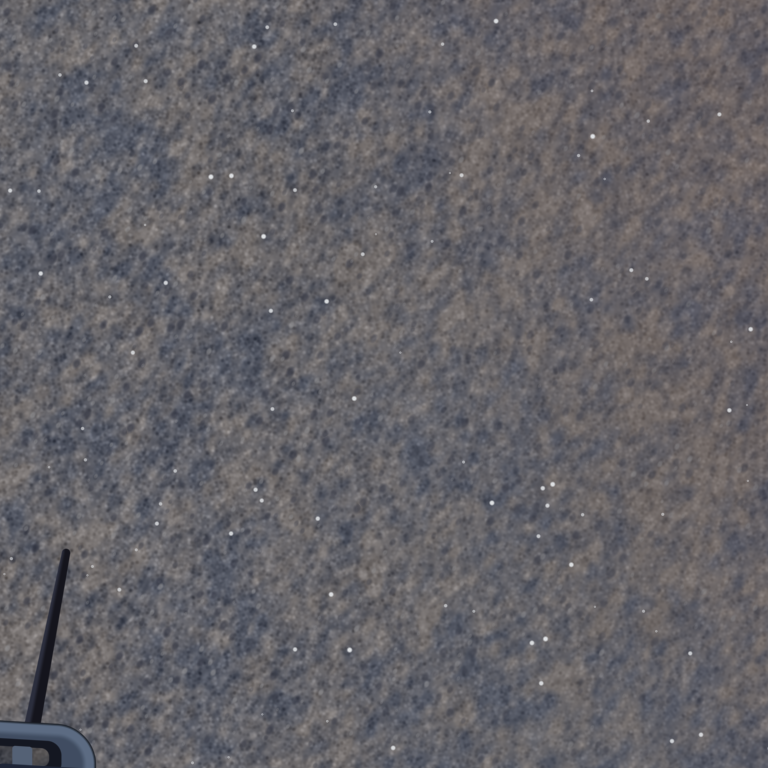
Reproduce this texture procedurally as a three.js fragment shader.

```glsl
varying vec2 vUv;

vec3 hash3(vec2 p) {
  vec3 q = fract(p.xyx * vec3(0.1031, 0.1030, 0.0973));
  q += dot(q, q.yxz + 33.33);
  return fract((q.xxy + q.yzz) * q.zyx);
}

// Cellular noise: one soft light or dark grain per cell, about -1 to 1
float grains(vec2 p) {
  vec2 cell = floor(p);
  float sum = 0.0;
  for (int y = -1; y <= 1; y++) {
    for (int x = -1; x <= 1; x++) {
      vec2 id = cell + vec2(x, y);
      vec3 rnd = hash3(id);
      vec2 d = p - id - rnd.xy;
      float fall = max(0.0, 1.0 - dot(d, d));
      sum += (rnd.z * 2.0 - 1.0) * fall * fall * fall;
    }
  }
  return sum;
}

// Scattered soft dots; only the given share of the cells holds one
float dots(vec2 p, float share, float radius) {
  vec2 cell = floor(p);
  float cover = 0.0;
  for (int y = -1; y <= 1; y++) {
    for (int x = -1; x <= 1; x++) {
      vec2 id = cell + vec2(x, y);
      vec3 rnd = hash3(id + 57.0);
      float size = rnd.z / share;
      float r = radius * (0.5 + 0.5 * size);
      float dotShape = 1.0 - smoothstep(0.3 * r, r, length(p - id - rnd.xy));
      cover = max(cover, dotShape * step(size, 1.0) * (0.4 + 0.6 * size));
    }
  }
  return cover;
}

float roundBox(vec2 p, vec2 halfSize, float r) {
  vec2 q = abs(p) - halfSize + r;
  return length(max(q, 0.0)) + min(max(q.x, q.y), 0.0) - r;
}

float inside(float dist) {
  return 1.0 - smoothstep(-0.0012, 0.0012, dist);
}

vec3 stone(vec2 uv) {
  // Lean the grain slightly to the right and stretch it upwards
  vec2 p = vec2(uv.x - 0.25 * uv.y, uv.y * 0.8);
  float broad = grains(uv * 5.0 + 3.0);
  float patches = grains(p * 24.0 + 11.0);
  float medium = grains(p * 62.0 + 29.0);
  float fine = grains(p * 125.0 + 71.0);
  float grit = grains(uv * 235.0 + 113.0);

  // Warm grey with blue-grey mottling, pinker towards the upper right
  float blue = 0.47 - 0.25 * broad - 0.45 * patches - 0.45 * medium - 0.2 * fine;
  vec3 color = mix(vec3(0.425, 0.405, 0.4), vec3(0.355, 0.372, 0.42), clamp(blue, 0.0, 1.0));
  float pink = smoothstep(0.5, 1.1, uv.x * 0.75 + uv.y * 0.35);
  color += vec3(0.01, -0.012, -0.022) * pink;

  // Grain is rougher on the left
  float rough = mix(1.15, 0.75, smoothstep(0.2, 0.9, uv.x));
  color += rough * (0.02 * patches + 0.035 * medium + 0.06 * fine + 0.062 * grit);

  // Dark pits, pale chips and bright mineral specks
  float pits = dots(p * 52.0 + 5.0, 0.25, 0.38);
  color = mix(color, vec3(0.2, 0.21, 0.26), 0.55 * rough * pits);
  float chips = dots(p.yx * 60.0 + 41.0, 0.12, 0.3);
  color = mix(color, vec3(0.57, 0.57, 0.58), 0.5 * rough * chips);
  float specks = dots(uv * 42.0 + 19.0, 0.045, 0.19);
  return mix(color, vec3(0.88, 0.89, 0.9), specks);
}

void main() {
  vec2 uv = vUv;
  vec3 color = stone(uv);

  // Thin tapered rod
  vec2 tip = vec2(0.086, 0.28);
  vec2 axis = vec2(0.041, 0.05) - tip;
  float along = clamp(dot(uv - tip, axis) / dot(axis, axis), 0.0, 1.0);
  vec2 offset = uv - tip - axis * along;
  float rod = length(offset) - mix(0.0055, 0.0105, along);
  vec3 rodColor = mix(vec3(0.08, 0.08, 0.11), vec3(0.17, 0.18, 0.24),
    smoothstep(0.0, 0.006, -offset.x));
  color = mix(color, rodColor, inside(rod));

  // Rounded blue-grey frame with a lit rim and a dark opening
  vec2 f = uv + vec2(0.0, 0.06 * uv.x);
  float frame = roundBox(f - vec2(0.0, -0.04), vec2(0.125, 0.102), 0.05);
  float rim = smoothstep(0.012, 0.003, abs(frame + 0.008));
  vec3 frameColor = mix(vec3(0.25, 0.3, 0.38), vec3(0.36, 0.42, 0.51), rim);
  frameColor *= 0.35 + 0.65 * smoothstep(0.0, 0.004, -frame);
  color = mix(color, frameColor, inside(frame));
  float opening = roundBox(f - vec2(-0.02, 0.016), vec2(0.1, 0.023), 0.018);
  color = mix(color, vec3(0.08, 0.09, 0.13), inside(opening));
  float gap = roundBox(f - vec2(-0.01, 0.017), vec2(0.074, 0.012), 0.01);
  color = mix(color, stone(uv) * 0.72, inside(gap));
  float post = roundBox(f - vec2(0.029, 0.01), vec2(0.013, 0.02), 0.004);
  color = mix(color, vec3(0.33, 0.38, 0.46), inside(post));
  float base = roundBox(f - vec2(0.06, -0.008), vec2(0.062, 0.014), 0.006);
  color = mix(color, vec3(0.12, 0.15, 0.22), inside(base));

  gl_FragColor = vec4(color, 1.0);
}
```
